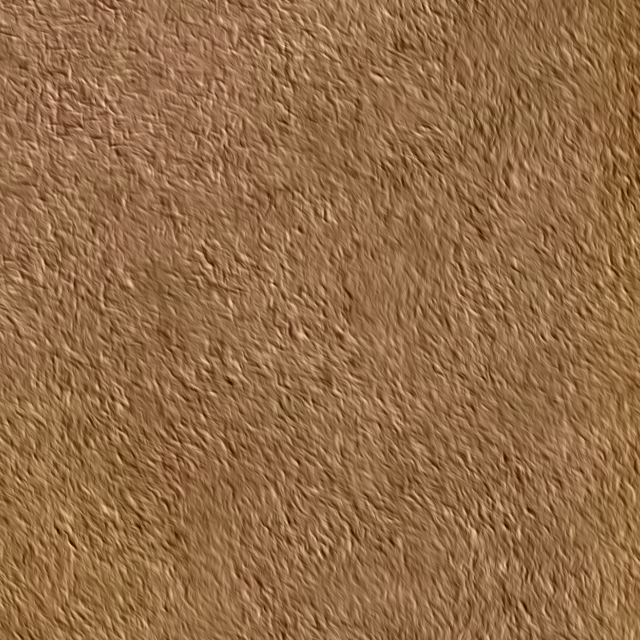
This texture is drawn by a Shadertoy shader. Its source:

```glsl
// Brown napped hide: short slanted ridges in relief with soft patches of tint and gloss.

const vec3 BASE_COLOR = vec3(0.574, 0.424, 0.282);
const vec3 PINK_TINT = vec3(0.008, 0.000, 0.020);
const vec3 GOLD_TINT = vec3(0.008, 0.004, -0.025);
const float RIDGE_CELLS = 50.0;     // grid cells across the canvas
const float FINE_CELLS = 88.0;
const int GRAINS_PER_CELL = 5;
const float GRAIN_LENGTH = 0.95;    // half length, in cells
const float GRAIN_WIDTH = 0.46;     // half width, in cells
const float RIDGE_PERIOD = 0.70;    // ridge spacing, in cells
const float RIDGE_EDGE = 0.60;      // steepness of the shaded side
const float WIGGLE = 0.20;          // bending of the ridges, in cells
const float LEAN = 2.10;            // main ridge angle in radians
const float RIDGE_CONTRAST = 0.122;
const float FINE_CONTRAST = 0.062;
const float PATCH_CONTRAST = 0.070;
const float TAU = 6.2831853;

float hash(vec2 p) {
    return fract(sin(dot(p, vec2(127.1, 311.7))) * 43758.5453);
}

float valueNoise(vec2 p) {
    vec2 cell = floor(p);
    vec2 f = fract(p);
    f = f * f * (3.0 - 2.0 * f);
    float low = mix(hash(cell), hash(cell + vec2(1.0, 0.0)), f.x);
    float high = mix(hash(cell + vec2(0.0, 1.0)), hash(cell + vec2(1.0)), f.x);
    return mix(low, high, f.y);
}

// Layered noise, centred on zero
float softNoise(vec2 p) {
    float sum = 0.0;
    float weight = 0.5;
    for (int i = 0; i < 3; i++) {
        sum += weight * (valueNoise(p) - 0.5);
        p = p * 2.03 + 17.3;
        weight *= 0.5;
    }
    return sum;
}

// Sum of small oriented wave packets, each with one steep side
float ridges(vec2 p, float angle, float spread) {
    p += WIGGLE * (vec2(valueNoise(p * 1.3), valueNoise(p * 1.3 + 71.0)) - 0.5);
    vec2 home = floor(p);
    float sum = 0.0;
    for (int y = -1; y <= 1; y++) {
        for (int x = -1; x <= 1; x++) {
            vec2 cell = home + vec2(x, y);
            for (int i = 0; i < GRAINS_PER_CELL; i++) {
                vec2 seed = cell + float(i) * vec2(13.7, 7.3);
                vec2 center = cell + vec2(hash(seed), hash(seed + 41.5));
                float turn = angle + spread * (hash(seed + 83.1) - 0.5);
                vec2 along = vec2(cos(turn), sin(turn));
                vec2 d = p - center;
                float u = dot(d, along);
                float v = dot(d, vec2(-along.y, along.x));
                vec2 e = vec2(u / GRAIN_LENGTH, v / GRAIN_WIDTH);
                float window = max(0.0, 1.0 - dot(e, e));
                float period = RIDGE_PERIOD * mix(0.75, 1.3, hash(seed + 29.9));
                float wave = TAU * (v / period + hash(seed + 61.7));
                float strength = mix(0.4, 1.6, hash(seed + 97.3));
                sum += strength * window * window * window * cos(wave + RIDGE_EDGE * cos(wave));
            }
        }
    }
    return sum;
}

void mainImage(out vec4 fragColor, in vec2 fragCoord) {
    vec2 uv = fragCoord / iResolution.y;

    // Glossy, tangled area at the upper left
    float gloss = 1.0 - smoothstep(0.0, 0.75, length(uv - vec2(0.12, 0.92)));

    // Slowly turning direction, steeper towards the right
    float angle = LEAN + 0.28 * (0.5 - uv.x) + 1.0 * softNoise(uv * 9.0 + 3.1);
    float spread = 0.8 + 0.9 * gloss;

    // Relief, strong in some patches and worn flat in others
    float relief = ridges(uv * RIDGE_CELLS, angle, spread);
    float fine = ridges(uv * FINE_CELLS + 211.0, angle, 0.9);
    float wear = 1.0 + 1.2 * softNoise(uv * 12.0 + 31.0);
    relief *= wear;
    float skew = 0.01 + 0.06 * gloss;
    float tone = RIDGE_CONTRAST * (relief + skew * relief * relief);
    tone += FINE_CONTRAST * wear * fine;
    tone /= sqrt(1.0 + 3.0 * tone * tone);

    // Broad light and dark patches, with a shaded right edge
    tone += PATCH_CONTRAST * (softNoise(uv * 4.0 + 9.0) + 1.2 * softNoise(uv * 16.0));
    tone -= 0.05 * smoothstep(0.88, 1.0, uv.x) * smoothstep(0.3, 0.8, uv.y);
    tone += 0.015 * gloss;

    // Pink in the gloss, gold at the lower left and right edge
    float gold = max(1.0 - smoothstep(0.0, 0.55, length(uv - vec2(0.05, 0.08))),
                     smoothstep(0.85, 1.0, uv.x));
    vec3 color = BASE_COLOR + PINK_TINT * gloss + GOLD_TINT * gold;
    color += vec3(0.03, 0.0, 0.03) * softNoise(uv * 11.0 + 57.0);
    color += tone * vec3(1.0, 1.0, 0.96);

    fragColor = vec4(clamp(color, 0.0, 1.0), 1.0);
}
```
